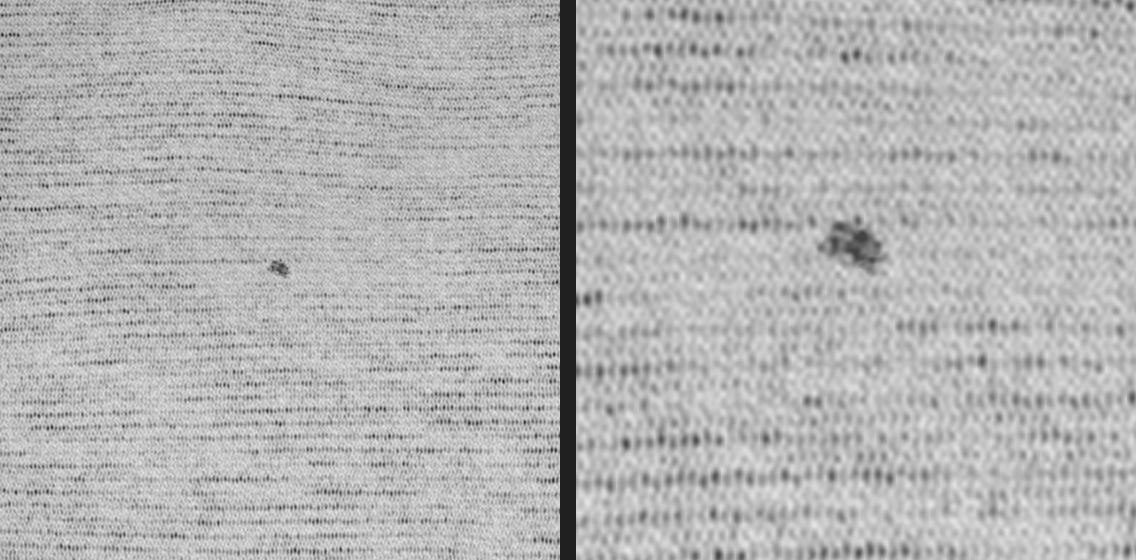
Left: the whole. Right: its middle third, enlarged.
Write a Shadertoy shader that draws this texture.

```glsl
// Pale grey gauze: gently bent horizontal rows of tiny dark gaps between threads,
// with a fine thread mesh, soft uneven light and one small dark stain.
// Rows and columns come from a warped grid; noise varies the depth of each gap.

const float TAU = 6.2831853;
const float COLUMNS = 143.0;
const vec2 STAIN_CENTER = vec2(0.496, 0.521);

float hash(vec2 p) {
    return fract(sin(dot(p, vec2(127.1, 311.7))) * 43758.5453);
}

// Smooth value noise, 0 to 1
float noise(vec2 p) {
    vec2 i = floor(p);
    vec2 f = fract(p);
    f = f * f * (3.0 - 2.0 * f);
    float low = mix(hash(i), hash(i + vec2(1.0, 0.0)), f.x);
    float high = mix(hash(i + vec2(0.0, 1.0)), hash(i + vec2(1.0, 1.0)), f.x);
    return mix(low, high, f.y);
}

float softSpot(vec2 p, vec2 radius) {
    vec2 q = p / radius;
    return exp(-0.5 * dot(q, q));
}

// Thread coordinates: columns in x, rows in y, packed closer towards the top
vec2 clothGrid(vec2 uv) {
    float bend = 0.026 * (noise(uv * vec2(2.6, 2.2) + 3.0) - 0.5)
               + 0.006 * (noise(uv * vec2(9.0, 6.0) + 17.0) - 0.5);
    float tilt = 0.022 * (uv.x - 0.5) * sin(TAU * (uv.y - 0.15));
    float y = uv.y + bend - tilt;
    float sway = 0.012 * (noise(uv * vec2(3.0, 4.0) + 41.0) - 0.5);
    return vec2((uv.x + sway) * COLUMNS, 38.0 * y + 9.5 * y * y);
}

// Darkness of one set of gaps; depth drifts along each row
float gapRows(vec2 grid, float seed, vec2 radius) {
    float row = floor(grid.y);
    grid.x += 0.5 * hash(vec2(row, seed));
    vec2 cell = vec2(floor(grid.x), row);
    vec2 local = fract(grid) - 0.5;
    local.y += 0.14 * (hash(cell + seed) - 0.5);
    float along = noise(vec2(grid.x * 0.07, row * 7.0 + seed));
    float detail = noise(vec2(grid.x * 0.25, row * 5.0 + seed + 9.0));
    float depth = 0.25 + 0.75 * smoothstep(0.1, 1.0, 0.6 * along + 0.4 * detail);
    depth *= 0.5 + hash(cell + seed + 23.0);
    float shadow = 0.18 * exp(-0.5 * pow(local.y / 0.15, 2.0));
    return depth * (softSpot(local, radius) + shadow);
}

// Speckled blot with a short tail to the lower right
float stain(vec2 p) {
    vec2 ragged = p + 0.010 * (vec2(noise(p * 170.0 + 50.0),
                                    noise(p * 170.0 + 90.0)) - 0.5);
    float body = softSpot(ragged, vec2(0.0125, 0.0085));
    float tail = 0.7 * softSpot(ragged - vec2(0.014, -0.009), vec2(0.008, 0.006));
    float speckle = 0.35 + 0.8 * noise(p * 230.0 + 70.0);
    return smoothstep(0.12, 0.85, max(body, tail)) * speckle;
}

// Light falls off towards the top, most at the upper corners
float clothLight(vec2 uv) {
    float light = 0.825 - 0.03 * smoothstep(0.2, 1.0, uv.y);
    vec2 corner = (uv - vec2(0.55, 0.4)) * vec2(1.0, 0.9);
    light -= 0.055 * smoothstep(0.25, 0.8, dot(corner, corner) * 1.4);
    return light + 0.015 * (noise(uv * 4.0 + 11.0) - 0.5);
}

// Raised threads crossing between the gaps
float threadMesh(vec2 grid) {
    float twill = 0.022 * sin(TAU * (0.5 * grid.x + 2.0 * grid.y));
    float knots = 0.030 * sin(TAU * grid.x) * cos(TAU * 2.0 * grid.y);
    return twill + knots;
}

void mainImage(out vec4 fragColor, in vec2 fragCoord) {
    vec2 uv = fragCoord / iResolution.xy;
    vec2 grid = clothGrid(uv);

    // Calm areas where the weave is tighter
    float calm = softSpot(uv - vec2(0.48, 0.56), vec2(0.22, 0.10));
    calm = max(calm, softSpot(uv - vec2(0.85, 0.73), vec2(0.20, 0.07)));
    float contrast = (1.0 - 0.4 * calm) * (0.85 + 0.3 * noise(uv * 3.5 + 29.0));

    // Main gaps, then fainter ones midway between the rows
    float gaps = 0.42 * gapRows(grid, 1.0, vec2(0.25, 0.14));
    gaps += 0.20 * gapRows(grid + vec2(0.5, 0.5), 61.0, vec2(0.25, 0.14));

    // Fibre grain at two scales
    float grain = 0.10 * (noise(uv * 280.0) - 0.5);
    grain += 0.06 * (noise(uv * vec2(130.0, 210.0) + 7.0) - 0.5);

    float shade = clothLight(uv) - contrast * gaps + threadMesh(grid) + grain;
    shade -= 0.03 * calm;
    shade = mix(shade, 0.24, clamp(stain(uv - STAIN_CENTER), 0.0, 0.95));
    fragColor = vec4(vec3(clamp(shade, 0.0, 1.0)), 1.0);
}
```
